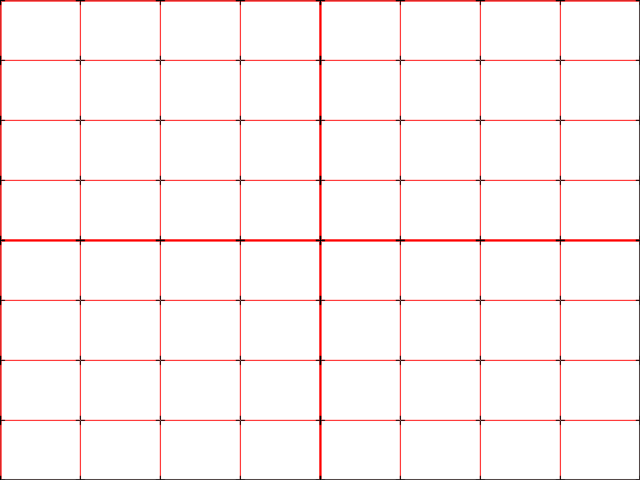
This pattern is drawn by a WebGL 2 fragment shader. Its source:

```glsl
#version 300 es
precision highp float;

uniform vec2 u_resolution;
out vec4 fragColor;

// Distance on each axis to the nearest multiple of a period
vec2 gridDistance(vec2 p, vec2 period) {
    return abs(p - period * round(p / period));
}

// Smoothed coverage of a band, kept faint when thinner than the filter
vec2 band(vec2 dist, vec2 halfWidth, float blur) {
    vec2 edge = (halfWidth + 0.5 * blur - dist) / blur;
    return clamp(min(edge, 2.0 * halfWidth / blur), 0.0, 1.0);
}

void main() {
    // The canvas spans 4 by 3 units
    vec2 p = gl_FragCoord.xy / u_resolution * vec2(4.0, 3.0);
    float blur = 5.0 / u_resolution.x;
    vec2 shift = vec2(0.0026, -0.0026);

    // Eight thin cells per axis, with a heavy line every fourth one
    vec2 cell = vec2(0.5, 0.375);
    vec2 q = p - shift;
    vec2 nearThin = gridDistance(q, cell);
    vec2 nearHeavy = gridDistance(q, 4.0 * cell);
    vec2 isHeavy = 1.0 - step(0.5 * cell, nearHeavy);
    vec2 lines = band(nearThin, mix(vec2(0.0030), vec2(0.0074), isHeavy), blur);
    float grid = max(lines.x, lines.y);

    // Dark hairline along the right and bottom edges
    vec2 rim = band(gridDistance(p + shift, vec2(4.0, 3.0)), vec2(0.0030), blur);
    float border = max(rim.x, rim.y);

    // Registration crosses, a little bolder on heavy lines
    vec2 stroke = band(nearThin, mix(vec2(0.0030), vec2(0.0046), isHeavy), blur);
    vec2 reach = band(nearThin, vec2(0.0286), blur);
    float cross = max(stroke.x * reach.y, stroke.y * reach.x);

    // Pale pinpoint where two thin lines meet
    float pinpoint = stroke.x * stroke.y * (1.0 - max(isHeavy.x, isHeavy.y));

    vec3 paper = vec3(1.0);
    vec3 red = vec3(1.0, 0.0, 0.0);
    vec3 black = vec3(0.0);
    vec3 color = mix(paper, red, grid * (1.0 - border));
    color = mix(color, vec3(0.12), border);
    color = mix(color, black, cross);
    color = mix(color, vec3(0.6), 0.8 * pinpoint);
    fragColor = vec4(color, 1.0);
}
```
